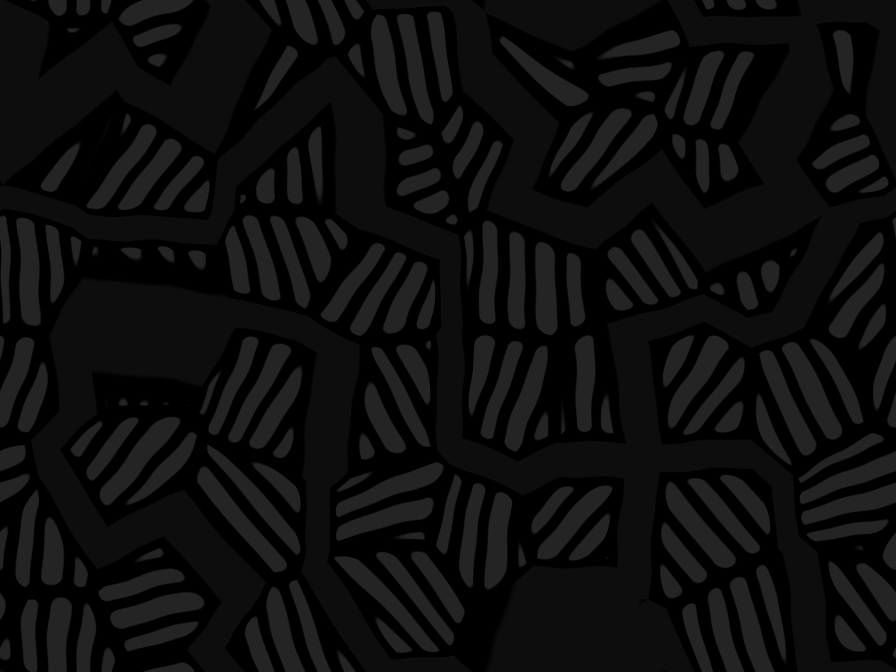
Give the GLSL for this pattern, as a WebGL 2 fragment shader.

```glsl
#version 300 es
precision highp float;
// Dark hand-cut patchwork: wrapped cellular noise splits the canvas into patches,
// each filled with fanned, round-ended stripes. Layered sines sort the patches
// into two groups, and jagged bands run along the borders between the groups.

uniform vec2 u_resolution;
out vec4 fragColor;

const float TAU = 6.2831853;
const vec2 GRID = vec2(8.0, 6.0); // patches across and up, also the wrap period

vec2 hash2(vec2 cell) {
    vec3 q = fract((mod(cell, GRID) + 7.0).xyx * vec3(0.1031, 0.1030, 0.0973));
    q += dot(q, q.yzx + 33.33);
    return fract((q.xx + q.yz) * q.zy);
}

vec2 sitePosition(vec2 cell) {
    return cell + 0.1 + 0.8 * hash2(cell);
}

// Whole wave counts keep the grouping periodic.
bool siteGroup(vec2 site) {
    vec2 t = TAU * site / GRID;
    return sin(2.0 * t.x + t.y) + sin(t.x - 2.0 * t.y + 1.3) > 0.0;
}

// Signed distance to stripes that fan out around the patch centre and
// end in round caps where the clip distance becomes positive.
float stripes(vec2 rel, vec2 cell, float clip) {
    vec2 rnd = hash2(cell.yx * 3.0 + 2.0 * cell + 1.0);
    float angle = 0.5 * TAU * rnd.x;
    vec2 axis = vec2(cos(angle), sin(angle));
    vec2 q = vec2(dot(rel, axis), dot(rel, vec2(-axis.y, axis.x)));

    float fan = 1.0 + (rnd.y - 0.5) * q.y;
    float lane = q.x / (fan * 0.25);
    float index = floor(lane + 0.5);
    float halfWidth = fan * (0.074 + 0.014 * sin(index * 2.4 + rnd.y * TAU));
    float side = abs(lane - index) * 0.25 * fan - halfWidth;

    float radius = 0.9 * halfWidth;
    vec2 corner = vec2(side, clip) + radius;
    return min(max(corner.x, corner.y), 0.0) + length(max(corner, 0.0)) - radius;
}

void main() {
    vec2 p = gl_FragCoord.xy / u_resolution * GRID;
    float pixel = GRID.y / u_resolution.y;

    // Slight wobble of the cut edges
    p += 0.012 * sin(TAU * p.yx + vec2(0.0, 2.0))
       + 0.006 * sin(TAU * 2.0 * p.yx + p.xy * TAU + 1.0);
    vec2 base = floor(p);

    // Nearest patch centre
    vec2 homeCell = base;
    vec2 home = vec2(0.0);
    float nearest = 99.0;
    for (int y = -1; y <= 1; y++) {
        for (int x = -1; x <= 1; x++) {
            vec2 cell = base + vec2(x, y);
            vec2 site = sitePosition(cell);
            float d = dot(site - p, site - p);
            if (d < nearest) {
                nearest = d;
                home = site;
                homeCell = cell;
            }
        }
    }

    // Distance to the patch border, and to the border of its group
    float border = 9.0;
    float groupBorder = 9.0;
    bool homeGroup = siteGroup(home);
    for (int y = -2; y <= 2; y++) {
        for (int x = -2; x <= 2; x++) {
            vec2 site = sitePosition(base + vec2(x, y));
            float apart = length(site - home);
            if (apart < 0.001) continue;
            float gap = 0.5 * (dot(site - p, site - p) - nearest);
            border = min(border, gap / apart);
            if (siteGroup(site) != homeGroup) groupBorder = min(groupBorder, gap);
        }
    }

    float clip = max(0.055 - border, 0.235 - groupBorder);
    float stripe = stripes(p - home, mod(homeCell, GRID), clip);

    // Black ground, faint bands, grey stripes
    vec3 color = vec3(0.0);
    color = mix(color, vec3(0.05), smoothstep(pixel, -pixel, groupBorder - 0.155));
    color = mix(color, vec3(0.142), smoothstep(pixel, -pixel, stripe));
    fragColor = vec4(color, 1.0);
}
```
